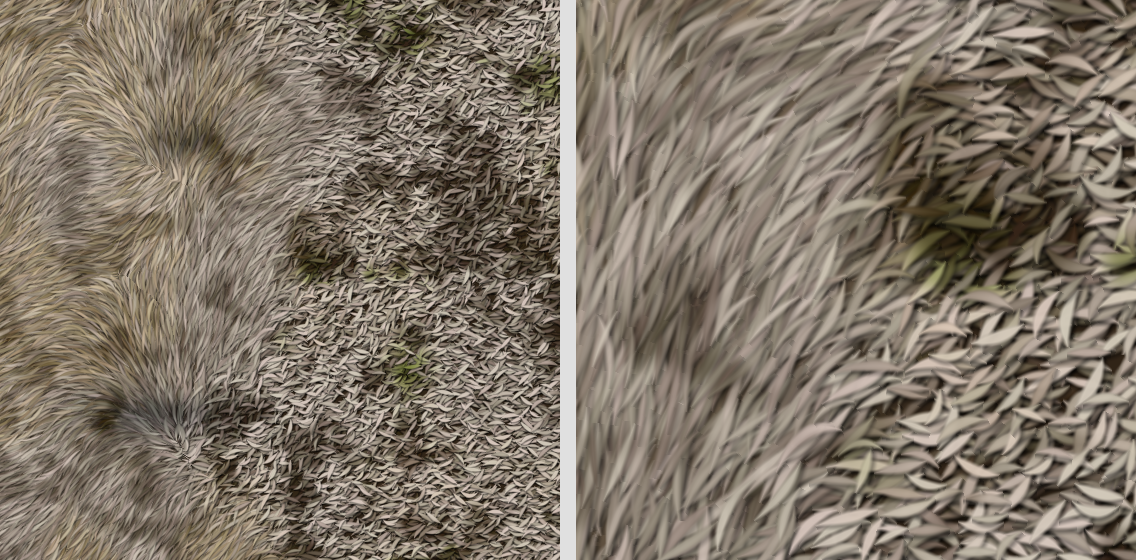
Left: the whole. Right: its middle third, enlarged.
A Shadertoy shader for this texture:

```glsl
// Dry grass seen from above: long combed blades on the left, short pale
// curled leaves over dark soil on the right. Jittered blades are painted in
// layers, turned by a flow field that fans out from two dark tuft roots.

const float CELL = 0.026;
const int LAYERS = 14;
const vec2 UPPER_ROOT = vec2(0.33, 0.75);
const vec2 LOWER_ROOT = vec2(0.34, 0.25);

vec4 hash4(vec2 p) {
    vec4 q = fract(p.xyxy * vec4(0.1031, 0.1030, 0.0973, 0.1099));
    q += dot(q, q.wzxy + 33.33);
    return fract((q.xxyz + q.yzzw) * q.zywx);
}

float noise(vec2 p) {
    vec2 i = floor(p), f = fract(p);
    f = f * f * (3.0 - 2.0 * f);
    float low = mix(hash4(i).x, hash4(i + vec2(1, 0)).x, f.x);
    float high = mix(hash4(i + vec2(0, 1)).x, hash4(i + vec2(1, 1)).x, f.x);
    return mix(low, high, f.y);
}

float fbm(vec2 p) {
    return 0.55 * noise(p) + 0.3 * noise(p * 2.1 + 7.3) + 0.15 * noise(p * 4.3 + 3.1);
}

float blob(vec2 p, vec2 center, vec2 size) {
    vec2 d = (p - center) / size;
    return exp(-dot(d, d));
}

// Directions are averaged as doubled angles, since a blade has no sign
vec2 doubled(float angle) {
    return vec2(cos(2.0 * angle), sin(2.0 * angle));
}

vec2 fan(vec2 p, vec2 root) {
    vec2 d = p - root + vec2(0.0, 0.08);
    float weight = 4.0 * blob(p, root + vec2(-0.04, 0.12), vec2(0.14, 0.14));
    return weight * doubled(atan(d.y, d.x));
}

float flowAngle(vec2 p, float longGrass) {
    float base = mix(0.3, 0.72, longGrass) + 1.4 * (fbm(p * 6.0 + 4.0) - 0.5);
    vec2 dir = doubled(base) + fan(p, UPPER_ROOT) + fan(p, LOWER_ROOT);
    return 0.5 * atan(dir.y, dir.x);
}

// Signed distance to a bent blade tapering to both tips
float blade(vec2 q, float halfLength, float halfWidth, float bend) {
    float x = q.x / halfLength;
    float y = q.y + bend * halfLength * (x * x - 0.4);
    return abs(y) - halfWidth * (1.0 - x * x);
}

void mainImage(out vec4 fragColor, in vec2 fragCoord) {
    vec2 p = fragCoord / iResolution.y;
    float soft = max(0.0016, 0.7 / iResolution.y);

    // Regions: long grass, shaded hollows, tuft roots, moss and straw
    float border = p.x + 0.3 * (fbm(p * 5.0) - 0.5) - 0.08 * sin(p.y * 6.0 - 2.8);
    float longGrass = 1.0 - smoothstep(0.36, 0.6, border);
    float hollow = smoothstep(0.48, 0.76, fbm(p * 15.0 + 20.0));
    float roots = blob(p, UPPER_ROOT, vec2(0.07, 0.035))
                + blob(p, LOWER_ROOT + vec2(-0.08, 0.01), vec2(0.15, 0.04));
    float moss = 0.7 * smoothstep(0.66, 0.8, fbm(p * 8.0 + 51.0)) * (1.0 - longGrass)
               + blob(p, vec2(0.73, 0.94), vec2(0.04, 0.05))
               + blob(p, vec2(0.73, 0.34), vec2(0.035, 0.045));
    moss = min(moss, 1.0);
    float straw = smoothstep(0.35, 0.65, fbm(p * 7.0 + 33.0)) * (0.3 + 0.7 * longGrass);
    float shade = mix(0.5, 0.32, longGrass) * hollow + 0.45 * roots + 0.4 * moss
                + 0.3 * (fbm(p * 5.0 + 71.0) - 0.5);

    vec3 soil = mix(vec3(0.19, 0.14, 0.09), vec3(0.42, 0.36, 0.29), longGrass);
    vec3 color = mix(soil, vec3(0.15, 0.16, 0.07), 0.7 * moss);
    float flow = flowAngle(p, longGrass);

    for (int layer = 0; layer < LAYERS; layer++) {
        float height = float(layer) / float(LAYERS - 1);
        vec2 grid = p / CELL + float(layer) * vec2(0.37, 0.61);
        for (int k = 0; k < 9; k++) {
            vec2 id = floor(grid) + vec2(k % 3 - 1, k / 3 - 1);
            vec4 place = hash4(id + float(layer) * 57.0);
            vec4 look = hash4(id + float(layer) * 91.0 + 300.0);

            float angle = flow + (place.z - 0.5) * mix(1.8, 0.6, longGrass);
            vec2 d = (grid - id - place.xy) * CELL;
            float c = cos(angle), s = sin(angle);
            vec2 q = vec2(c * d.x + s * d.y, c * d.y - s * d.x);
            float size = 0.7 + 0.5 * place.w;
            float halfLength = min(mix(0.0145, 0.026, longGrass) * size, CELL);
            float halfWidth = mix(0.0031, 0.0026, longGrass) * size;
            float bend = (look.x - 0.5) * mix(0.7, 0.35, longGrass);

            // Soft shadow below the blade, then the blade itself
            float inside = step(abs(q.x), halfLength);
            float shadow = blade(q + vec2(0.0, 0.0016), halfLength, halfWidth, bend);
            float dark = inside * (1.0 - smoothstep(-0.001, 0.003, shadow));
            color *= 1.0 - dark * mix(0.36, 0.15, longGrass);

            float dist = blade(q, halfLength, halfWidth, bend);
            float mask = inside * (1.0 - smoothstep(-soft, soft, dist));
            float tone = mix(0.34 + 0.74 * height, 0.68 + 0.2 * height, longGrass);
            tone += (look.y - 0.5) * mix(0.5, 0.44, longGrass) - shade;
            tone -= 0.08 * smoothstep(-0.003, 0.0, dist);
            vec3 tint = mix(vec3(0.20, 0.15, 0.09), vec3(0.80, 0.75, 0.70), clamp(tone, 0.0, 1.08));
            tint += straw * look.z * vec3(0.03, 0.0, -0.09);
            tint += (look.w - 0.5) * vec3(0.03, -0.01, 0.02);
            tint += roots * vec3(-0.02, 0.01, 0.05);
            tint = mix(tint, tint * vec3(0.68, 0.78, 0.42), moss * step(0.4, look.z));
            color = mix(color, tint, mask * mix(0.95, 0.85, longGrass));
        }
    }
    fragColor = vec4(clamp(color, 0.0, 1.0), 1.0);
}
```
